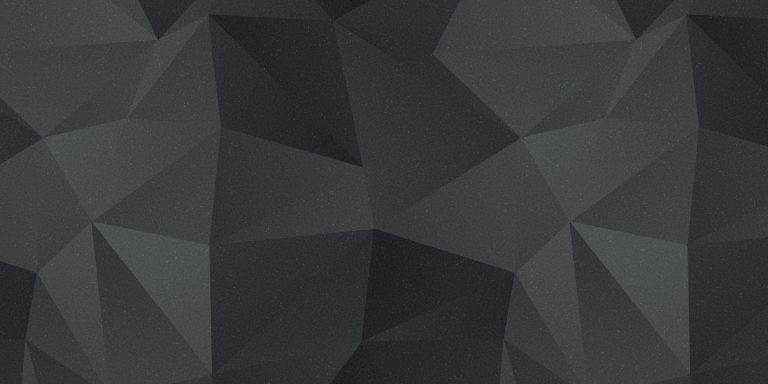
Write a Shadertoy shader that draws this background.

```glsl
// Dark faceted backdrop: a jittered triangle mesh that repeats sideways, where
// each facet has a random tone, a slight slope and a share of broad light.
// Fine gradient-noise grain and sparse pale specks give it a matte surface.

#define PERIOD 1.245      // width of one repeat, in canvas heights
#define COLUMNS 4.0       // mesh cells per repeat
#define JITTER 0.84       // vertex scatter, in cells
#define TONE_MEAN 0.45
#define TONE_SPREAD 0.95  // random tone range between facets
#define LIGHT_SWING 0.34  // strength of the broad light bands
#define EDGE_SHADE 0.60   // darkening toward top and bottom
#define SLOPE 0.24        // tone change across one facet
#define GRAIN_SCALE 171.0
#define GRAIN_AMOUNT 0.029
#define SPECK_SCALE 165.0
#define SPECK_AMOUNT 0.080

const float TAU = 6.2831853;
const vec3 DARK = vec3(0.138, 0.145, 0.158);
const vec3 LIGHT = vec3(0.276, 0.297, 0.293);

vec2 hash22(vec2 p) {
    vec3 q = fract(p.xyx * vec3(0.1031, 0.1030, 0.0973));
    q += dot(q, q.yzx + 33.33);
    return fract((q.xx + q.yz) * q.zy);
}

vec2 randomDirection(vec2 p) {
    float angle = TAU * hash22(p).x;
    return vec2(cos(angle), sin(angle));
}

float gradientNoise(vec2 p) {
    vec2 i = floor(p), f = p - i;
    vec2 u = f * f * f * (f * (f * 6.0 - 15.0) + 10.0);
    vec2 e = vec2(1.0, 0.0);
    float a = dot(randomDirection(i), f);
    float b = dot(randomDirection(i + e.xy), f - e.xy);
    float c = dot(randomDirection(i + e.yx), f - e.yx);
    float d = dot(randomDirection(i + e.xx), f - e.xx);
    return mix(mix(a, b, u.x), mix(c, d, u.x), u.y);
}

// Wraps a cell so that the mesh repeats sideways
vec2 wrapCell(vec2 cell) {
    return vec2(mod(cell.x, COLUMNS), cell.y) + 17.0;
}

vec2 meshVertex(vec2 cell) {
    return cell + JITTER * (hash22(wrapCell(cell)) - 0.5);
}

float cross2(vec2 a, vec2 b) {
    return a.x * b.y - a.y * b.x;
}

float edgeDistance(vec2 p, vec2 a, vec2 b) {
    return cross2(b - a, p - a) / max(length(b - a), 1e-4);
}

// Distance to the nearest side, positive inside for either winding
float triangleInside(vec2 p, vec2 a, vec2 b, vec2 c) {
    float winding = cross2(b - a, c - a) < 0.0 ? -1.0 : 1.0;
    return min(min(winding * edgeDistance(p, a, b), winding * edgeDistance(p, b, c)),
               winding * edgeDistance(p, c, a));
}

// Both facets of a cell share part of their tone, which joins them into larger shapes
float facetTone(vec2 p, vec2 center, vec2 cellSeed, float side) {
    vec2 seed = cellSeed + 63.0 * side;
    float bands = cos(TAU * (center.x / COLUMNS - 0.23));
    float height = center.y * PERIOD / COLUMNS - 0.5;
    float variation = mix(hash22(cellSeed + 27.0).x, hash22(seed).y, 0.6) - 0.5;
    float tone = TONE_MEAN + LIGHT_SWING * bands + TONE_SPREAD * variation;
    tone += EDGE_SHADE * (0.08 - height * height);
    tone += SLOPE * dot(p - center, randomDirection(seed + 5.3));
    return clamp(tone, -0.08, 1.15);
}

// Paints the facets around p in a fixed order, so folds overlap cleanly
float meshTone(vec2 p, float pixel) {
    vec2 home = floor(p);
    float tone = TONE_MEAN;
    for (int y = -1; y <= 1; y++)
    for (int x = -1; x <= 1; x++) {
        vec2 cell = home + vec2(x, y);
        vec2 seed = wrapCell(cell) + 41.7;
        vec2 a = meshVertex(cell), b = meshVertex(cell + vec2(1, 0));
        vec2 c = meshVertex(cell + vec2(1, 1)), d = meshVertex(cell + vec2(0, 1));
        // A random diagonal splits each cell
        bool turned = hash22(seed + 9.1).x > 0.5;
        vec2 tip = turned ? d : c;
        vec2 start = turned ? b : a;
        float lower = smoothstep(-pixel, 0.0, triangleInside(p, a, b, tip));
        float upper = smoothstep(-pixel, 0.0, triangleInside(p, start, c, d));
        tone = mix(tone, facetTone(p, (a + b + tip) / 3.0, seed, 0.0), lower);
        tone = mix(tone, facetTone(p, (start + c + d) / 3.0, seed, 1.0), upper);
    }
    return tone;
}

// Two turned layers hide the noise lattice
float grain(vec2 p) {
    mat2 turn = mat2(0.8, 0.6, -0.6, 0.8);
    return gradientNoise(turn * p + 300.4) + gradientNoise(p * turn * 1.71 + 500.7);
}

float specks(vec2 p) {
    vec2 cell = floor(p);
    vec2 spot = 0.3 + 0.4 * hash22(cell + 3.0);
    vec2 pick = hash22(cell + 211.0);
    float dotMask = 1.0 - smoothstep(0.12, 0.46, length(p - cell - spot));
    return dotMask * step(0.94, pick.x) * pick.y;
}

void mainImage(out vec4 fragColor, in vec2 fragCoord) {
    vec2 uv = fragCoord / iResolution.y;
    float cells = COLUMNS / PERIOD;
    vec3 color = mix(DARK, LIGHT, meshTone(uv * cells, 1.3 * cells / iResolution.y));
    color += GRAIN_AMOUNT * grain(uv * GRAIN_SCALE) + SPECK_AMOUNT * specks(uv * SPECK_SCALE);
    fragColor = vec4(color, 1.0);
}
```
